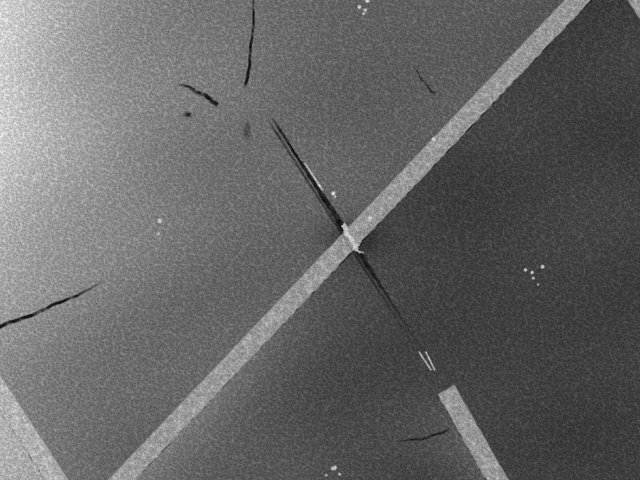
Give the GLSL for this texture, as a Shadertoy shader.

```glsl
// Worn grey asphalt crossed by pale painted bands, a long split joint and fine cracks.
// Bands and cracks are measured in local segment frames over a soft light gradient;
// cellular noise gives the grain and frays the paint, hashed loops scatter the chips.
#define PX (1.0 / iResolution.y)
#define BAND_HALF 0.0203
#define GRAIN_SCALE 225.0
#define GRAIN_GAIN 0.24
#define PAINT_TONE 0.63
#define UPPER_TONE 0.335
#define LIGHT_GAIN 0.49
#define LOWER_TONE 0.26
#define CRACK_TONE 0.09

vec2 hash2(vec2 p) {
    vec3 q = fract(p.xyx * vec3(0.1031, 0.1030, 0.0973));
    q += dot(q, q.yzx + 33.33);
    return fract((q.xx + q.yz) * q.zy);
}

// Distance to the nearest jittered cell point, roughly centred on zero
float cellular(vec2 p) {
    vec2 cell = floor(p), f = fract(p);
    float nearest = 2.0;
    for (int i = 0; i < 9; i++) {
        vec2 o = vec2(i % 3 - 1, i / 3 - 1);
        nearest = min(nearest, length(o + hash2(cell + o) - f));
    }
    return nearest - 0.46;
}

// x runs along a-b, y is the signed offset to its left
vec2 segmentFrame(vec2 p, vec2 a, vec2 b) {
    vec2 t = normalize(b - a), d = p - a;
    return vec2(dot(d, t), dot(d, vec2(-t.y, t.x)));
}

float band(vec2 p, vec2 a, vec2 b, float halfWidth, float fray) {
    vec2 q = segmentFrame(p, a, b);
    float h = 0.5 * length(b - a);
    return 1.0 - smoothstep(-PX, PX, max(abs(q.y) - halfWidth, abs(q.x - h) - h) + fray);
}

// Bowed stroke, heavy at a and thinning towards b
float crack(vec2 p, vec2 a, vec2 b, float bow, float width) {
    vec2 q = segmentFrame(p, a, b);
    float u = q.x / length(b - a);
    float path = bow * 4.0 * u * (1.0 - u) + 0.0012 * sin(u * 17.0 + a.x * 40.0) + 0.0005 * sin(u * 53.0);
    float w = width * (1.0 - 0.7 * u);
    float ends = smoothstep(0.0, 0.05, u) * (1.0 - smoothstep(0.6, 1.0, u));
    return ends * (1.0 - smoothstep(0.3 * w, w + PX, abs(q.y - path)));
}

// Small chips scattered round a centre
float chips(vec2 p, vec2 center, vec2 spread, int count) {
    float mask = 0.0;
    for (int i = 0; i < count; i++) {
        vec2 h = hash2(center * 91.0 + float(i) * 7.3);
        float size = 0.002 + 0.003 * h.y;
        float d = length(p - center - (h - 0.5) * 2.0 * spread);
        mask = max(mask, 1.0 - smoothstep(size - PX, size + PX, d));
    }
    return mask;
}

float smudge(vec2 p, vec2 c, vec2 size) {
    vec2 d = (p - c) / size;
    return exp(-dot(d, d));
}

void mainImage(out vec4 fragColor, in vec2 fragCoord) {
    vec2 p = fragCoord / iResolution.y;
    float coarse = cellular(p * 62.0 + 9.0);
    float grain = 0.7 * cellular(p * GRAIN_SCALE) + 0.6 * cellular(mat2(0.8, 0.6, -0.6, 0.8) * p * vec2(110.0, 170.0));
    float fray = 0.0025 * coarse + 0.0015 * grain;
    float side = segmentFrame(p, vec2(0.255, 0.002), vec2(1.206, 1.002)).y;

    // Light falls off from the upper left; the lower slab is darker
    float upper = UPPER_TONE + LIGHT_GAIN * exp(-2.9 * p.x) * mix(0.35, 1.0, smoothstep(0.05, 0.8, p.y));
    float lower = LOWER_TONE + 0.06 * (1.0 - smoothstep(0.55, 1.0, p.x));
    lower += 0.23 * exp(9.0 * min(side, 0.0)) * (1.0 - smoothstep(0.3, 0.75, p.x));
    float post = segmentFrame(p, vec2(0.929, 0.188), vec2(1.036, 0.0)).y;
    lower += 0.14 * exp(-14.0 * abs(post)) * step(post, 0.0) * (1.0 - smoothstep(0.05, 0.22, p.y));
    float tone = mix(lower, upper, smoothstep(-PX, PX, side));
    tone += 0.01 * (sin(p.x * 13.0 + 2.0 * sin(p.y * 9.0)) + sin(p.y * 21.0 - p.x * 8.0));
    tone -= 0.13 * smudge(p, vec2(0.73, 0.505), vec2(0.06, 0.035));

    // Hairline cracks and stains
    float dark = crack(p, vec2(-0.02, 0.312), vec2(0.24, 0.425), -0.005, 0.0045);
    dark += crack(p, vec2(0.511, 0.815), vec2(0.529, 1.05), -0.006, 0.0032);
    dark += crack(p, vec2(0.456, 0.78), vec2(0.36, 0.83), -0.005, 0.0055);
    dark += 0.7 * crack(p, vec2(0.908, 0.802), vec2(0.86, 0.868), 0.004, 0.0025);
    dark += 0.8 * crack(p, vec2(0.938, 0.108), vec2(0.81, 0.085), 0.011, 0.0028);
    dark += smudge(p, vec2(0.391, 0.761), vec2(0.009, 0.005));
    dark += 0.6 * smudge(p, vec2(0.515, 0.728), vec2(0.007, 0.015));
    tone = mix(tone, CRACK_TONE, clamp(dark * (0.9 + coarse), 0.0, 1.0));

    // Painted bands with a broken dark rim
    float paint = band(p, vec2(0.160, -0.098), vec2(1.301, 1.102), BAND_HALF, fray);
    paint = max(paint, band(p, vec2(-0.118, 0.362), vec2(0.236, -0.181), BAND_HALF, fray));
    paint = max(paint, band(p, vec2(0.929, 0.188), vec2(1.09, -0.094), BAND_HALF, fray));
    paint = max(paint, band(p, vec2(1.292, 1.062), vec2(1.36, 0.956), BAND_HALF, fray));
    tone = mix(tone, PAINT_TONE + 0.1 * (1.0 - smoothstep(0.0, 0.35, p.x)) + 0.1 * coarse, 0.93 * paint);
    float corner = segmentFrame(p, vec2(0.0, 0.181), vec2(0.118, 0.0)).y;
    tone += 0.18 * step(corner, -BAND_HALF) * (1.0 - paint);
    float rim = min(min(abs(side + BAND_HALF), abs(corner + BAND_HALF)), abs(post + BAND_HALF) + step(0.18, p.y));
    tone -= 0.18 * (1.0 - smoothstep(0.0, 0.0015 + PX, rim)) * smoothstep(-0.2, 0.3, coarse);

    // Split joint: a doubled seam, widest at the crossing and broken below it
    vec2 seam = segmentFrame(p, vec2(0.559, 0.766), vec2(0.903, 0.234));
    float u = seam.x / 0.634;
    float width = 0.002 + 0.005 * exp(-30.0 * (u - 0.45) * (u - 0.45));
    float split = 1.0 - smoothstep(0.5 * width, width + PX, abs(seam.y + fray));
    split = max(split, 0.6 - 0.6 * smoothstep(0.001, 0.002 + PX, abs(seam.y + 0.009)));
    split *= smoothstep(0.0, 0.08, u) * (1.0 - smoothstep(0.55, 1.0, u)) * (1.0 - 0.75 * paint);
    tone = mix(tone, CRACK_TONE, split * (0.88 + 0.6 * coarse));

    // Chipped paint and loose flakes: centre and spread of each cluster
    vec4 clusters[7] = vec4[7](vec4(0.329, 0.525, 0.008, 0.016), vec4(0.757, 0.98, 0.013, 0.02),
        vec4(1.11, 0.437, 0.024, 0.03), vec4(0.69, 0.02, 0.02, 0.012), vec4(0.694, 0.595, 0.005, 0.006),
        vec4(0.908, 0.708, 0.005, 0.005), vec4(0.769, 0.542, 0.003, 0.004));
    float flakes = band(p, vec2(0.635, 0.66), vec2(0.672, 0.604), 0.0018, 0.0);
    for (int i = 0; i < 7; i++) flakes = max(flakes, chips(p, clusters[i].xy, clusters[i].zw, 2 + int(clusters[i].z * 160.0)));
    for (float i = 0.0; i < 2.0; i++)
        flakes = max(flakes, band(p, vec2(0.873 + 0.014 * i, 0.267), vec2(0.898 + 0.008 * i, 0.229), 0.0016, 0.0));
    flakes = max(flakes, band(p, vec2(0.714, 0.53), vec2(0.749, 0.473), 0.004, 4.0 * fray));
    tone = mix(tone, 0.82, 0.9 * flakes);

    tone += GRAIN_GAIN * grain * (0.35 + tone) + 0.03 * coarse;
    fragColor = vec4(vec3(clamp(tone, 0.0, 1.0)), 1.0);
}
```
